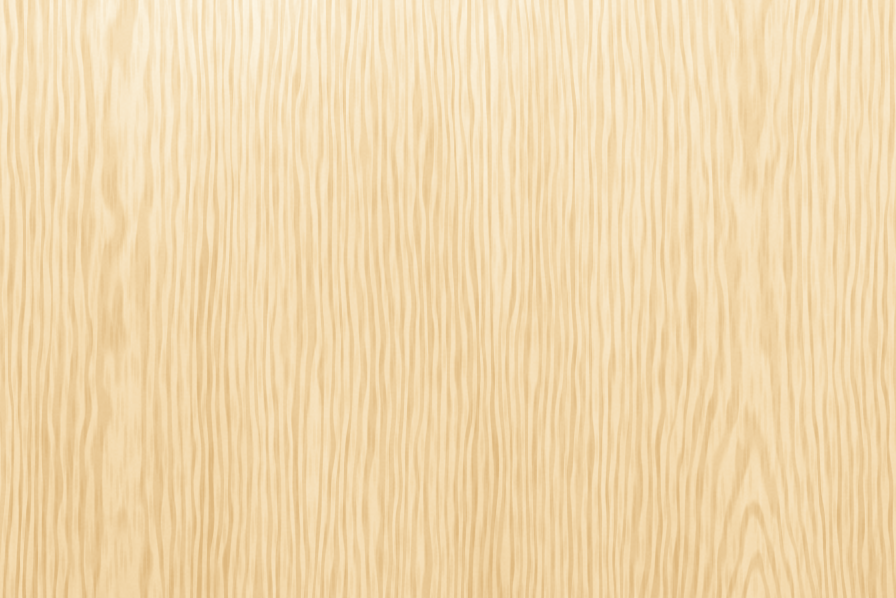
Write a WebGL 2 fragment shader that draws this texture.

```glsl
#version 300 es
precision highp float;
// Pale oak veneer: fine upright grain lines, one cathedral arch, light falling from the top.

uniform vec2 u_resolution;
out vec4 fragColor;

// Palette, from grain line to lit wood
const vec3 GRAIN_COLOR = vec3(0.875, 0.725, 0.50);
const vec3 WOOD_COLOR  = vec3(0.953, 0.850, 0.675);
const vec3 LIT_COLOR   = vec3(0.985, 0.945, 0.86);

// Grain layout, in canvas heights
const float RING_DENSITY  = 62.0;
const vec2  ARCH_CENTER   = vec2(1.26, 0.62);
const float ARCH_ROUNDING = 0.012;
const float ARCH_BEND     = 0.11;
const float PLAIN_BAND_X  = 0.20;
const float PLAIN_BAND_W  = 0.05;

// Tone
const float BASE_TONE      = 0.63;
const float LIGHT_SLOPE    = 0.32;
const float GLOW           = 0.22;
const float GRAIN_CONTRAST = 0.40;
const float FIBRE_CONTRAST = 0.20;
const float PORE_CONTRAST  = 0.14;

float hash(vec2 p) {
    vec3 q = fract(vec3(p.xyx) * vec3(0.1031, 0.1030, 0.0973));
    q += dot(q, q.yzx + 33.33);
    return fract((q.x + q.y) * q.z);
}

float valueNoise(vec2 p) {
    vec2 cell = floor(p), f = fract(p);
    f = f * f * (3.0 - 2.0 * f);
    float low  = mix(hash(cell), hash(cell + vec2(1, 0)), f.x);
    float high = mix(hash(cell + vec2(0, 1)), hash(cell + vec2(1, 1)), f.x);
    return mix(low, high, f.y);
}

// Distance to the nearest scattered point
float cellular(vec2 p) {
    vec2 cell = floor(p);
    float nearest = 2.0;
    for (int j = -1; j <= 1; j++)
    for (int i = -1; i <= 1; i++) {
        vec2 c = cell + vec2(i, j);
        vec2 point = c + vec2(hash(c + 17.0), hash(c + 71.0));
        nearest = min(nearest, length(p - point));
    }
    return nearest;
}

// Slow sideways drift of the lines
float drift(vec2 p) {
    return 0.0070 * sin(2.3 * p.y + 5.0 * p.x + 0.6)
         + 0.0030 * sin(6.1 * p.y - 9.0 * p.x + 2.0)
         + 0.0012 * sin(17.0 * p.y + 31.0 * p.x)
         + 0.0050 * sin(13.0 * p.x + 1.3);
}

// Growth ring count: a saddle around the arch, straight far from it
float ringPhase(vec2 p) {
    p.x += drift(p);
    vec2 q = p - ARCH_CENTER;
    float d = sqrt(q.x * q.x + ARCH_ROUNDING * ARCH_ROUNDING);
    float rings = d - 0.055 * (1.0 - exp(-d / 0.09));
    rings -= ARCH_BEND * q.y * q.y * exp(-d * d / 0.09);
    rings += 0.042 * tanh((p.x - PLAIN_BAND_X) / PLAIN_BAND_W);
    float wobble = valueNoise(p * vec2(22.0, 5.0)) - 0.5
                 + 0.5 * (valueNoise(p * vec2(70.0, 16.0)) - 0.5);
    return RING_DENSITY * rings + 0.9 * wobble + 20.0;
}

vec3 woodRamp(float tone) {
    tone = clamp(tone, 0.0, 1.1);
    vec3 low = mix(GRAIN_COLOR, WOOD_COLOR, tone * 2.0);
    vec3 high = mix(WOOD_COLOR, LIT_COLOR, tone * 2.0 - 1.0);
    return tone < 0.5 ? low : high;
}

void main() {
    vec2 p = gl_FragCoord.xy / u_resolution.y;

    // Fibres and pores, drawn out along the grain
    float fibre = 0.6 * valueNoise(p * vec2(170.0, 7.0))
                + 0.4 * valueNoise(p * vec2(95.0, 28.0) + 40.0);
    float pore = 1.0 - smoothstep(0.12, 0.45, cellular(p * vec2(110.0, 13.0)));

    // Grain lines of uneven width and strength
    float phase = ringPhase(p);
    float offCenter = abs(fract(phase) - 0.5) * 2.0;
    float width = mix(0.25, 0.62, valueNoise(p * vec2(34.0, 4.0) + 9.0))
                + 0.35 * (fibre - 0.5);
    float soft = max(0.2, fwidth(p.x) * RING_DENSITY);
    float line = 1.0 - smoothstep(width - soft, width + soft, offCenter);
    line *= mix(0.6, 1.0, hash(vec2(floor(phase), 3.0))) * (0.5 + 0.9 * fibre);

    // Light from above, with a glow near the top left
    vec2 toGlow = (p - vec2(0.42, 1.05)) / vec2(0.50, 0.28);
    float tone = BASE_TONE + LIGHT_SLOPE * (p.y - 0.5) + GLOW * exp(-dot(toGlow, toGlow));
    tone += 0.14 * (valueNoise(p * vec2(11.0, 1.2) + 5.0) - 0.5);

    tone -= GRAIN_CONTRAST * line;
    tone += FIBRE_CONTRAST * (fibre - 0.5);
    tone -= PORE_CONTRAST * (pore - 0.2);
    tone += 0.06 * (valueNoise(p * 300.0) - 0.5);

    fragColor = vec4(woodRamp(tone), 1.0);
}
```
